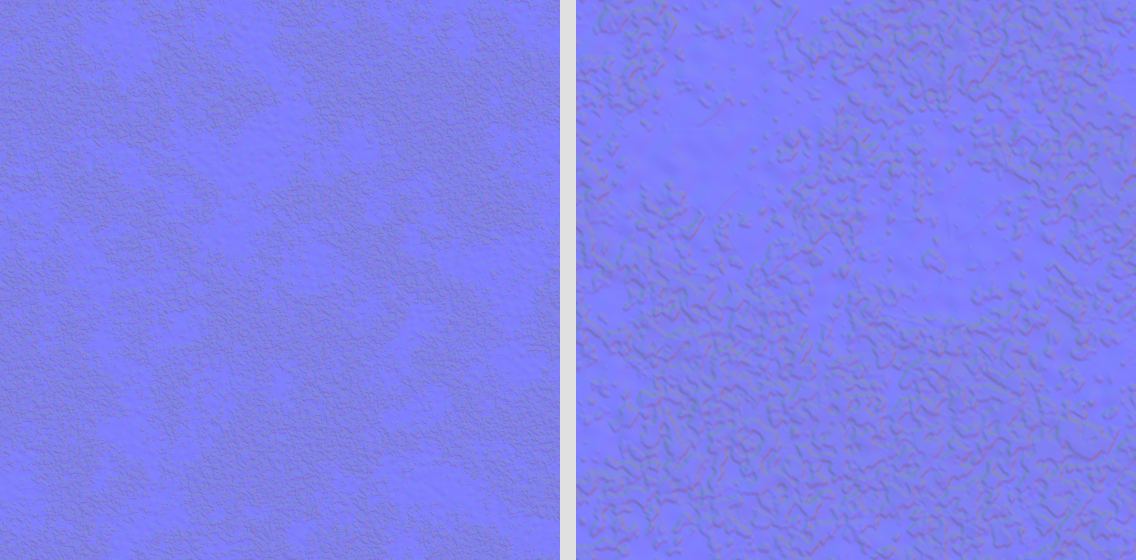
Left: the whole. Right: its middle third, enlarged.
Give the GLSL for this texture map, as a three.js fragment shader.

```glsl
#define PATCH_SCALE 10.0
#define GRAIN_SCALE 230.0
#define SCRATCH_SCALE 32.0
#define PATCH_WEIGHT 1.9
#define FLAKE_LEVEL 0.57
#define FLAKE_EDGE 0.15
#define FLAKE_HEIGHT 0.0023
#define SWELL_HEIGHT 0.0031
#define SCRATCH_HEIGHT 0.0011
#define SAMPLE_STEP 0.001
#define TINT 0.15
#define DIMMING 0.085

varying vec2 vUv;

float hash(vec2 p) {
  vec3 q = fract(vec3(p.xyx) * 0.1031);
  q += dot(q, q.yzx + 33.33);
  return fract((q.x + q.y) * q.z);
}

float noise(vec2 p) {
  vec2 cell = floor(p);
  vec2 f = fract(p);
  f = f * f * (3.0 - 2.0 * f);
  float low = mix(hash(cell), hash(cell + vec2(1.0, 0.0)), f.x);
  float high = mix(hash(cell + vec2(0.0, 1.0)), hash(cell + 1.0), f.x);
  return mix(low, high, f.y);
}

// Rotated octaves hide the lattice
const mat2 TURN = mat2(0.8, 0.6, -0.6, 0.8);

float patches(vec2 p) {
  float sum = 0.0;
  float amplitude = 0.5;
  float total = 0.0;
  for (int i = 0; i < 5; i++) {
    sum += amplitude * noise(p);
    total += amplitude;
    amplitude *= 0.78;
    p = TURN * p * 2.03 + 17.3;
  }
  return sum / total;
}

// The upper limit keeps rough patches broken instead of level
float roughness(vec2 uv) {
  return min(patches(uv * PATCH_SCALE + 3.7) - 0.5, 0.07);
}

float grain(vec2 p) {
  return (noise(p) + 0.4 * noise(TURN * p * 1.8 + 41.7)) / 1.4;
}

// Short thin ridges, one at most per cell, leaning mostly to the right
float scratches(vec2 p) {
  vec2 cell = floor(p);
  float ridge = 0.0;
  for (int y = -1; y <= 1; y++) {
    for (int x = -1; x <= 1; x++) {
      vec2 id = cell + vec2(float(x), float(y));
      float chance = hash(id + 71.0);
      vec2 center = id + vec2(hash(id + 13.0), hash(id + 29.0));
      float angle = 0.9 + 2.2 * (hash(id + 47.0) - 0.5);
      vec2 direction = vec2(cos(angle), sin(angle));
      float halfLength = mix(0.12, 0.5, hash(id + 59.0));
      vec2 d = p - center;
      d -= direction * clamp(dot(d, direction), -halfLength, halfLength);
      float strength = step(0.6, chance) * (2.0 * chance - 1.0);
      ridge = max(ridge, strength * exp(-dot(d, d) / 0.0018));
    }
  }
  return ridge;
}

float surfaceHeight(vec2 uv) {
  // A slight warp bends the flake outlines
  vec2 warp = vec2(noise(uv * 70.0 + 5.0), noise(uv * 70.0 + 91.0)) - 0.5;
  vec2 p = uv + 0.003 * warp;

  float level = grain(TURN * p * GRAIN_SCALE) + PATCH_WEIGHT * roughness(p);
  float flakes = smoothstep(FLAKE_LEVEL - FLAKE_EDGE, FLAKE_LEVEL + FLAKE_EDGE, level);

  float swell = noise(TURN * uv * 110.0 + 23.0);
  float ridge = scratches(p * SCRATCH_SCALE + 11.0);
  return FLAKE_HEIGHT * flakes + SWELL_HEIGHT * swell + SCRATCH_HEIGHT * ridge;
}

void main() {
  // Central differences give the slope of the surface
  vec2 e = vec2(SAMPLE_STEP, 0.0);
  vec2 slope = vec2(
    surfaceHeight(vUv + e.xy) - surfaceHeight(vUv - e.xy),
    surfaceHeight(vUv + e.yx) - surfaceHeight(vUv - e.yx)
  ) / (2.0 * SAMPLE_STEP);

  // Sideways tilt is softened, steepness still darkens the blue
  vec3 normal = normalize(vec3(-slope, 1.0));
  normal.xy *= TINT;

  // Unresolved roughness dims whole patches
  normal.z -= DIMMING * smoothstep(-0.06, 0.07, roughness(vUv));
  gl_FragColor = vec4(0.5 + 0.5 * normal, 1.0);
}
```
